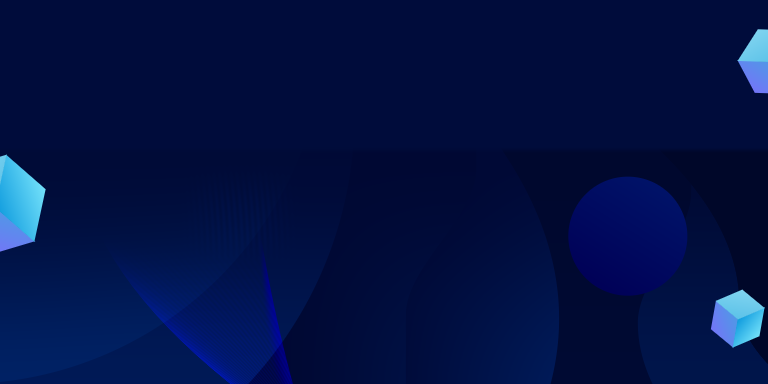
A Shadertoy shader for this background:

```glsl
// Deep navy backdrop with curved glowing panels, a woven blue mesh, a disk and three glossy cubes.

float pixelSize() { return 1.0 / iResolution.y; }

// Smooth coverage of a signed distance, inside is negative
float cover(float d) { return clamp(0.5 - d / pixelSize(), 0.0, 1.0); }

// Parallelogram spanned by u and v, shaded from near to far along its diagonal
void face(inout vec3 col, vec2 p, vec2 corner, vec2 u, vec2 v, vec3 near, vec3 far) {
    mat2 span = mat2(u, v);
    vec2 st = inverse(span) * (p - corner);
    vec2 heights = abs(determinant(span)) / vec2(length(v), length(u));
    vec2 inside = min(st, 1.0 - st) * heights;
    float alpha = cover(-min(inside.x, inside.y) - 0.3 * pixelSize());
    float t = clamp(0.5 * (st.x + st.y), 0.0, 1.0);
    col = mix(col, mix(near, far, t), alpha);
}

// Three visible faces that meet at one corner
void cube(inout vec3 col, vec2 p, vec2 corner, vec2 a, vec2 b, vec2 c) {
    face(col, p, corner, b, c, vec3(0.31, 0.60, 0.90), vec3(0.45, 0.46, 0.97));
    face(col, p, corner, a, c, vec3(0.06, 0.61, 0.87), vec3(0.45, 0.88, 0.98));
    face(col, p, corner, a, b, vec3(0.36, 0.76, 0.91), vec3(0.50, 0.83, 0.94));
}

// Curved panels whose light grows toward the bottom
vec3 panels(vec2 p) {
    float rise = smoothstep(0.61, 0.0, p.y);
    vec3 glow = vec3(0.0, 0.095, 0.19) * rise;
    vec3 col = vec3(0.0, 0.032, 0.20);

    // Middle field and the wave with an S-shaped left side
    float waveLeft = mix(1.057, 1.24, smoothstep(0.18, 0.56, p.y));
    float waveRight = 1.456 - 0.77 * pow(p.y - 0.17, 2.0);
    float across = clamp((p.x - waveLeft) / (waveRight - waveLeft), 0.0, 1.0);
    vec3 field = col + glow * 0.4 * smoothstep(0.7, 1.2, p.x);
    vec3 wave = col + vec3(0.0, 0.003, 0.01) + glow * (0.1 + 0.6 * across);
    vec3 shade = vec3(0.0, 0.030, 0.18) + glow * 0.1;
    col = mix(field, wave, cover(waveLeft - p.x));
    col = mix(col, shade, cover(waveRight - p.x));

    // Wave on the right, dark beyond its far side
    float farLeft = mix(1.661, 1.80, smoothstep(0.16, 0.5, p.y)) + 1.5 * pow(min(p.y - 0.16, 0.0), 2.0);
    float farRight = 1.925 - 1.3 * pow(max(p.y - 0.21, 0.0), 2.0) + 3.0 * pow(max(0.21 - p.y, 0.0), 2.0);
    vec3 farWave = vec3(0.0, 0.036, 0.20) + glow * 0.48;
    col = mix(col, farWave, cover(max(farLeft - p.x, p.x - farRight)));
    col = mix(col, vec3(0.0, 0.028, 0.16), cover(farRight - p.x));

    // Two large overlapping disks on the left
    float outer = length(p - vec2(-0.10, 0.70)) - 1.023;
    float inner = length(p - vec2(-0.10, 0.95)) - 0.95;
    vec3 outerColor = vec3(0.0, 0.037, 0.212) + glow * 0.65;
    vec3 innerColor = vec3(0.0, 0.042, 0.215) + glow * (0.68 + 0.25 * smoothstep(-0.5, 0.0, inner));
    col = mix(col, outerColor, cover(outer));
    return mix(col, innerColor, cover(inner));
}

// Fan of fine lines between two curved borders
vec3 mesh(vec2 p) {
    float left = 0.6 - 1.25 * p.y + 0.97 * p.y * p.y;
    float right = 0.763 - 0.27 * p.y + 0.14 * p.y * p.y;
    float t = (p.x - left) / (right - left);
    float within = cover(max(left - p.x, p.x - right));
    float fade = smoothstep(0.40, 0.0, p.y);
    float threads = 0.5 + 0.5 * sin(150.0 * t + 180.0 * p.y);
    float leftGlow = exp(-7.0 * max(t, 0.0)) * fade;
    float rightGlow = smoothstep(0.012 + 0.035 * fade, 0.0, right - p.x) * smoothstep(0.39, 0.25, p.y);
    vec3 light = vec3(0.0, 0.0, 0.12) * fade * (0.45 + 0.55 * threads);
    light += vec3(0.0, -0.01, 0.28) * leftGlow;
    light += vec3(0.0, -0.07, 0.22) * rightGlow;

    // Faint threads rising above the fan
    float bend = p.x + 0.25 * pow(p.y - 0.3, 2.0);
    float veil = smoothstep(0.46, 0.60, p.x) * smoothstep(0.79, 0.66, p.x);
    veil *= smoothstep(0.30, 0.40, p.y) * smoothstep(0.58, 0.45, p.y);
    float strands = 0.5 + 0.5 * sin(420.0 * bend);
    return light * within + vec3(0.0, 0.008, 0.03) * strands * veil;
}

void mainImage(out vec4 fragColor, in vec2 fragCoord) {
    // Canvas units: x from 0 to 2, y from 0 to 1
    vec2 p = fragCoord / iResolution.xy * vec2(2.0, 1.0);
    vec3 col = panels(p) + mesh(p);

    // Blue disk, lighter at the upper right
    vec2 q = p - vec2(1.635, 0.385);
    float tilt = clamp(0.5 + dot(q, vec2(1.6, 2.6)), 0.0, 1.0);
    vec3 disk = mix(vec3(0.0, 0.0, 0.34), vec3(0.0, 0.075, 0.41), tilt);
    col = mix(col, disk, cover(length(q) - 0.155));

    // Flat upper band
    col = mix(col, vec3(0.0, 0.047, 0.23), smoothstep(0.600, 0.618, p.y));

    // Cubes at the left, upper right and lower right
    cube(col, p, vec2(-0.013, 0.461), vec2(0.029, 0.135), vec2(-0.104, -0.031), vec2(0.102, -0.089));
    cube(col, p, vec2(2.013, 0.839), vec2(0.052, 0.081), vec2(-0.091, 0.003), vec2(0.044, -0.083));
    cube(col, p, vec2(1.922, 0.169), vec2(0.068, 0.029), vec2(-0.057, 0.047), vec2(-0.013, -0.073));

    fragColor = vec4(clamp(col, 0.0, 1.0), 1.0);
}
```
